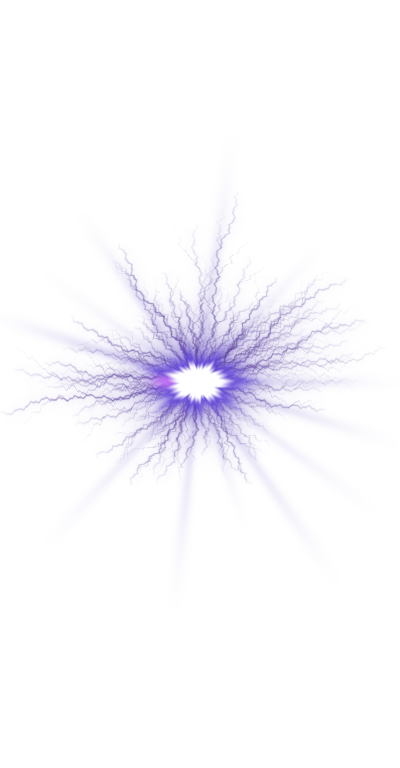
Give the GLSL for this background, as a Shadertoy shader.

```glsl
const vec2 CENTER = vec2(0.495, 0.502);
const vec2 CORE_SIZE = vec2(0.068, 0.043);
const vec3 WHITE = vec3(1.0);
const vec3 HAZE = vec3(0.64, 0.60, 0.87);
const vec3 VIOLET = vec3(0.43, 0.36, 0.76);
const vec3 INK = vec3(0.31, 0.20, 0.56);
const vec3 ELECTRIC = vec3(0.37, 0.25, 0.88);
const vec3 MAGENTA = vec3(0.86, 0.48, 1.0);
const float LINE_WIDTH = 0.0021;
const float GLOW_WIDTH = 0.011;
const float FAN = 0.19;
const int STRANDS = 5;
const int TWIGS = 3;

// Each entry: angle in degrees, reach in canvas widths, strength
const int BOLT_COUNT = 16;
const vec3 BOLTS[BOLT_COUNT] = vec3[](
    vec3(79, 0.49, 0.65), vec3(120, 0.40, 0.90), vec3(153, 0.36, 0.80),
    vec3(174, 0.39, 0.75), vec3(188, 0.50, 0.90), vec3(218, 0.32, 0.65),
    vec3(238, 0.31, 0.80), vec3(262, 0.22, 0.95), vec3(299, 0.29, 0.75),
    vec3(347, 0.33, 0.75), vec3(21, 0.45, 0.75), vec3(36, 0.46, 0.75),
    vec3(51, 0.33, 0.95), vec3(99, 0.24, 0.85), vec3(10, 0.48, 0.40),
    vec3(323, 0.22, 0.50));

const int RAY_COUNT = 12;
const vec3 RAYS[RAY_COUNT] = vec3[](
    vec3(82, 0.68, 0.22), vec3(125, 0.56, 0.25), vec3(145, 0.52, 0.13),
    vec3(162, 0.58, 0.40), vec3(227, 0.60, 0.22), vec3(264, 0.62, 0.24),
    vec3(288, 0.42, 0.15), vec3(305, 0.66, 0.24), vec3(324, 0.60, 0.18),
    vec3(343, 0.56, 0.28), vec3(0, 0.54, 0.28), vec3(48, 0.50, 0.18));

float hash(float n) { return fract(sin(n * 12.99) * 4375.85); }

float triangle(float x) { return abs(fract(x) * 2.0 - 1.0) - 0.5; }

// Sideways wander of a discharge at a distance along it
float jag(float along, float seed) {
    return 0.010 * sin(along * 19.0 + seed)
         + 0.004 * sin(along * 47.0 + seed * 2.3)
         + 0.008 * triangle(along * 27.0 + seed * 3.1)
         + 0.003 * triangle(along * 71.0 + seed * 5.7);
}

// Coordinates along and across a direction
vec2 alongAcross(vec2 p, float degrees_) {
    float a = radians(degrees_);
    vec2 dir = vec2(cos(a), sin(a));
    return vec2(dot(p, dir), dot(p, vec2(-dir.y, dir.x)));
}

float cover(float base, float added) {
    return 1.0 - (1.0 - base) * (1.0 - clamp(added, 0.0, 1.0));
}

float stroke(float dist, float width, float pixel) {
    float drawn = max(width, 0.6 * pixel);
    return exp(-dist * dist / (drawn * drawn)) * width / drawn;
}

// Returns line coverage in x and glow coverage in y
vec2 lightning(vec2 p, float pixel) {
    vec2 light = vec2(0.0);
    for (int b = 0; b < BOLT_COUNT; b++) {
        vec3 bolt = BOLTS[b];
        vec2 q = alongAcross(p, bolt.x);
        if (q.x < 0.0 || q.x > bolt.y || abs(q.y) > 0.06 + 0.5 * q.x) continue;
        for (int s = 0; s < STRANDS; s++) {
            float seed = float(b * STRANDS + s) * 1.37 + 2.0;
            float side = float((s + 1) / 2) * (s % 2 == 0 ? 0.5 : -0.5);
            float reach = bolt.y * (s == 0 ? 1.0 : mix(0.5, 0.95, hash(seed)));
            if (q.x > reach) continue;
            float path = side * FAN * q.x + jag(q.x, seed) * smoothstep(0.0, 0.12, q.x);
            float offset = q.y - path;
            float fade = pow(1.0 - q.x / reach, 0.6) * bolt.z;
            float dist = abs(offset) * 0.85;
            float weight = s == 0 ? 0.9 : 0.55;
            light.x = cover(light.x, stroke(dist, LINE_WIDTH, pixel) * fade * weight);
            light.y = cover(light.y, exp(-dist / GLOW_WIDTH) * fade * 0.20);

            // Twigs fork away from the strand on alternate sides
            for (int t = 0; t < TWIGS; t++) {
                float twigSeed = seed + float(t) * 4.1;
                float start = reach * (0.25 + 0.2 * float(t) + 0.12 * hash(twigSeed));
                float span = reach * 0.27;
                float run = q.x - start;
                if (run < 0.0 || run > span) continue;
                float turn = (t + s) % 2 == 0 ? 0.42 : -0.42;
                float twig = turn * run + jag(q.x * 1.5, twigSeed) - jag(start * 1.5, twigSeed);
                float twigLine = stroke(abs(offset - twig) * 0.75, LINE_WIDTH * 0.8, pixel);
                light.x = cover(light.x, twigLine * fade * (1.0 - run / span) * 0.6);
            }
        }
    }
    return light;
}

float longRays(vec2 p) {
    float total = 0.0;
    for (int i = 0; i < RAY_COUNT; i++) {
        vec2 q = alongAcross(p, RAYS[i].x);
        float spread = q.y / (0.006 + 0.026 * max(q.x, 0.0));
        float fade = smoothstep(0.0, 0.06, q.x) * (1.0 - smoothstep(0.1, RAYS[i].y, q.x));
        total = cover(total, exp(-spread * spread) * fade * RAYS[i].z);
    }
    return total;
}

void mainImage(out vec4 fragColor, in vec2 fragCoord) {
    vec2 p = (fragCoord - CENTER * iResolution.xy) / iResolution.x;
    float pixel = 1.0 / iResolution.x;
    float angle = atan(p.y, p.x);
    float streak = 0.4 * sin(angle * 7.0 + 0.8) + 0.35 * sin(angle * 13.0 + 2.0)
                 + 0.25 * sin(angle * 29.0);

    // Soft rays and halo
    float radius = length(p * vec2(1.0, 1.2));
    float halo = exp(-radius * radius / 0.0125) * (0.6 + 0.2 * streak);
    vec3 color = mix(WHITE, HAZE, longRays(p));
    color = mix(color, VIOLET, halo);

    // Branching discharges
    vec2 light = lightning(p, pixel);
    color = mix(color, VIOLET, light.y * 0.75);
    color = mix(color, INK, light.x * 0.85);

    // Electric rim with a warm left flank, then the blinding core
    float shape = length(p / CORE_SIZE) / (1.0 + 0.24 * streak);
    float rim = max(shape - 1.0, 0.0) * 1.5;
    color = mix(color, ELECTRIC, exp(-rim * rim) * 0.75);
    vec2 flank = (p - vec2(-0.077, 0.002)) / vec2(0.035, 0.016);
    color = mix(color, MAGENTA, exp(-dot(flank, flank)) * 0.75);
    color = mix(color, WHITE, 1.0 - smoothstep(0.75, 1.25, shape));
    fragColor = vec4(color, 1.0);
}
```
